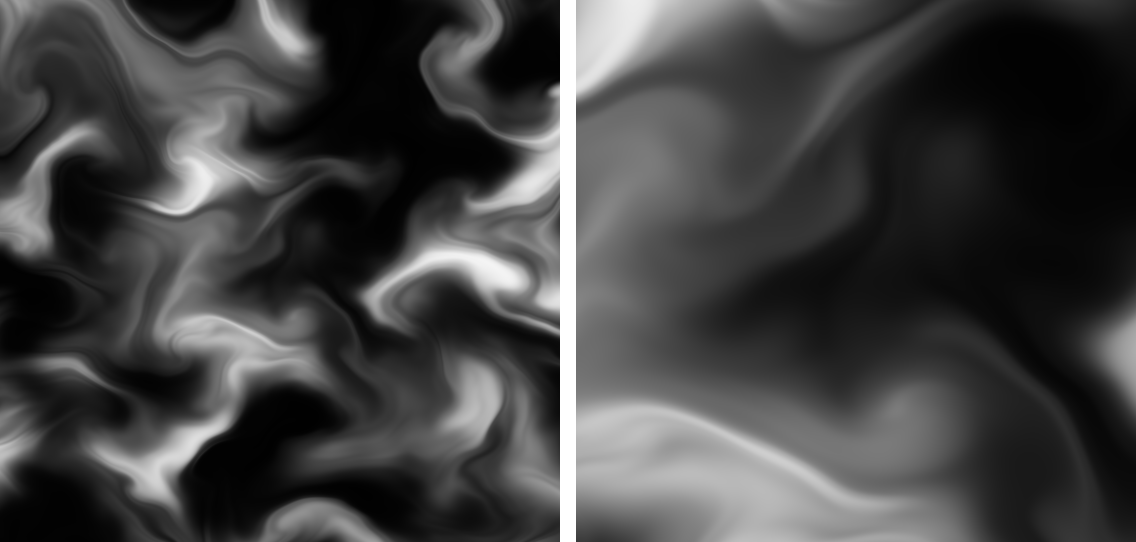
Left, the full canvas; right, a detail of the centre.
Give the GLSL for this texture, as a Shadertoy shader.

```glsl
#define SCALE vec2(3.3, 4.1) // cloud cells per canvas height, across and up
#define SEED vec2(17.3, 41.7)
#define BEND 0.8         // displacement of the broad clouds
#define STEPS 8          // advection steps of the filaments
#define STRIDE 0.065     // length of one step
#define STREAKS 1.25     // strength of the filaments
#define LEVEL 0.165      // mean brightness
#define CONTRAST 1.0
#define GLOW 1.15        // extra lift of the crests

vec2 hash22(vec2 p) {
    vec3 q = fract(p.xyx * vec3(0.1031, 0.1030, 0.0973));
    q += dot(q, q.yzx + 33.33);
    return fract((q.xx + q.yz) * q.zy);
}

float cornerRamp(vec2 cell, vec2 local, vec2 corner) {
    return dot(hash22(cell + corner) * 2.0 - 1.0, local - corner);
}

float gradientNoise(vec2 p) {
    vec2 cell = floor(p), f = fract(p);
    vec2 w = f * f * f * (f * (f * 6.0 - 15.0) + 10.0);
    float low = mix(cornerRamp(cell, f, vec2(0, 0)), cornerRamp(cell, f, vec2(1, 0)), w.x);
    float high = mix(cornerRamp(cell, f, vec2(0, 1)), cornerRamp(cell, f, vec2(1, 1)), w.x);
    return mix(low, high, w.y);
}

// Octaves turned against each other to hide the lattice
float fbm(vec2 p, float gain) {
    const mat2 turn = mat2(1.6, 1.2, -1.2, 1.6);
    float sum = 0.0, amplitude = 1.0;
    for (int i = 0; i < 3; i++) {
        sum += amplitude * gradientNoise(p);
        p = turn * p + 9.7;
        amplitude *= gain;
    }
    return sum;
}

vec2 drift(vec2 p) {
    return vec2(fbm(p + 63.5, 0.3), fbm(p + vec2(22.1, 87.4), 0.3));
}

// Divergence-free flow: the rotated gradient of a noise potential
vec2 curlFlow(vec2 p) {
    const float e = 0.02;
    float here = fbm(p + 51.3, 0.2);
    float right = fbm(p + 51.3 + vec2(e, 0.0), 0.2);
    float up = fbm(p + 51.3 + vec2(0.0, e), 0.2);
    return vec2(up - here, here - right) / e;
}

void mainImage(out vec4 fragColor, in vec2 fragCoord) {
    vec2 p = fragCoord / iResolution.y * SCALE + SEED;

    // Clouds are bent, then the flow draws them and the filaments out
    vec2 stirred = p, halfway = p;
    for (int i = 0; i < STEPS; i++) {
        stirred += STRIDE * curlFlow(stirred);
        if (i == STEPS / 2 - 1) halfway = stirred;
    }
    vec2 bent = halfway + BEND * drift(p);
    vec2 folded = stirred + BEND * drift(stirred);
    float cloud = gradientNoise(bent) + 0.45 * gradientNoise(folded * 1.5 + 5.2);
    float filament = fbm(folded * 1.7 + 31.4, 0.45);

    // Tone curve with a soft black floor
    float light = LEVEL + CONTRAST * cloud + GLOW * cloud * cloud;
    light = 0.5 * (light + sqrt(light * light + 0.002));
    light *= max(1.0 + STREAKS * filament, 0.0);
    light = min(light, 0.6) + 0.4 * (1.0 - exp(-max(light - 0.6, 0.0) / 0.4));

    fragColor = vec4(vec3(light), 1.0);
}
```
